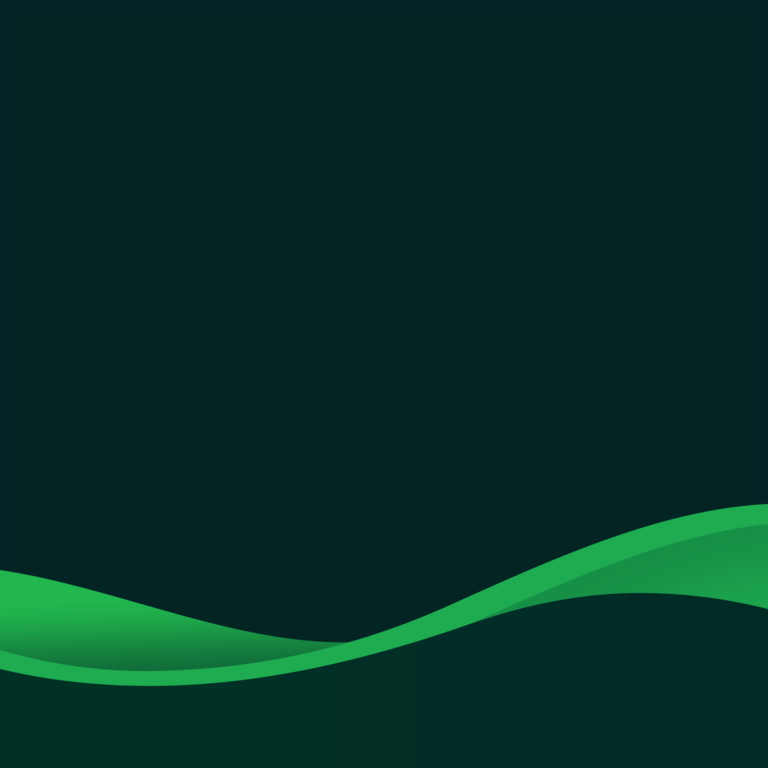
Reproduce this background procedurally as a three.js fragment shader.

```glsl
// Draws green ribbon waves sweeping across the foot of a dark teal field.
varying vec2 vUv;

const vec3 FIELD = vec3(0.016, 0.142, 0.142);
const vec3 FIELD_RIM = vec3(0.010, 0.132, 0.145);
const vec3 GROUND_LEFT = vec3(0.005, 0.190, 0.143);
const vec3 GROUND_RIGHT = vec3(0.008, 0.170, 0.150);
const vec3 RIBBON = vec3(0.120, 0.670, 0.312);
const vec3 FOLD_LIGHT = vec3(0.130, 0.715, 0.305);
const vec3 FOLD_DARK = vec3(0.060, 0.400, 0.215);
const vec3 INNER_LIGHT = vec3(0.110, 0.640, 0.300);
const vec3 INNER_DARK = vec3(0.088, 0.565, 0.275);

const float EDGE = 0.0012;       // half width of a softened edge
const float RIM_WIDTH = 0.025;   // darker rim of the field
const float FOLD_END = 0.470;    // where the left fold meets the ribbon
const float SPLIT = 0.612;       // where the inner panel opens
const float TROUGH = 0.1953;     // lowest point of the ribbon
const float RISE = 0.5859;       // steepest point of the ribbon
const float CREST = 0.8333;      // highest point of the ground

// Cubic through points a and b, each given as (x, height, slope)
float span(float x, vec3 a, vec3 b) {
  float w = b.x - a.x;
  float t = clamp((x - a.x) / w, 0.0, 1.0);
  float s = 1.0 - t;
  float ease = t * t * (3.0 - 2.0 * t);
  return mix(a.y, b.y, ease) + w * t * s * (s * a.z - t * b.z);
}

float foldTop(float x) {
  return span(x, vec3(0.0, 0.2578, -0.15), vec3(FOLD_END, 0.1641, 0.05));
}

float ribbonTop(float x) {
  vec3 trough = vec3(TROUGH, 0.1263, 0.01);
  vec3 rise = vec3(RISE, 0.2122, 0.45);
  if (x < TROUGH) return span(x, vec3(0.0, 0.1536, -0.29), trough);
  if (x < RISE) return span(x, trough, rise);
  return span(x, rise, vec3(1.0, 0.3438, 0.05));
}

float groundTop(float x) {
  vec3 trough = vec3(TROUGH, 0.1068, 0.0);
  vec3 split = vec3(SPLIT, 0.1875, 0.35);
  vec3 crest = vec3(CREST, 0.2279, 0.0);
  if (x < TROUGH) return span(x, vec3(0.0, 0.1289, -0.24), trough);
  if (x < SPLIT) return span(x, trough, split);
  if (x < CREST) return span(x, split, crest);
  return span(x, crest, vec3(1.0, 0.2070, -0.25));
}

float innerTop(float x) {
  if (x < SPLIT) return groundTop(x);
  return span(x, vec3(SPLIT, 0.1875, 0.45), vec3(1.0, 0.3177, 0.11));
}

// Coverage of the area below a curve
float below(float y, float top) {
  return 1.0 - smoothstep(-EDGE, EDGE, y - top);
}

void main() {
  float x = vUv.x;
  float y = vUv.y;

  // Field with a faint rim
  vec2 inset = min(vUv, 1.0 - vUv);
  float rim = 1.0 - smoothstep(0.0, RIM_WIDTH, min(inset.x, inset.y));
  vec3 color = mix(FIELD, FIELD_RIM, rim);

  // Left fold, shaded toward the ribbon
  vec3 fold = mix(FOLD_DARK, FOLD_LIGHT, smoothstep(0.115, 0.235, y + 0.015 * (1.0 - x / FOLD_END)));
  color = mix(color, fold, below(y, foldTop(x)));

  // Main ribbon
  color = mix(color, RIBBON, below(y, ribbonTop(x)));

  // Inner panel, lighter toward the lower right
  float panel = innerTop(x);
  float glow = smoothstep(0.0, 0.11, panel - y) * smoothstep(SPLIT, 1.0, x);
  color = mix(color, mix(INNER_DARK, INNER_LIGHT, glow), below(y, panel));

  // Ground
  vec3 ground = mix(GROUND_LEFT, GROUND_RIGHT, smoothstep(0.1, 0.9, x));
  color = mix(color, ground, below(y, groundTop(x)));

  gl_FragColor = vec4(color, 1.0);
}
```
